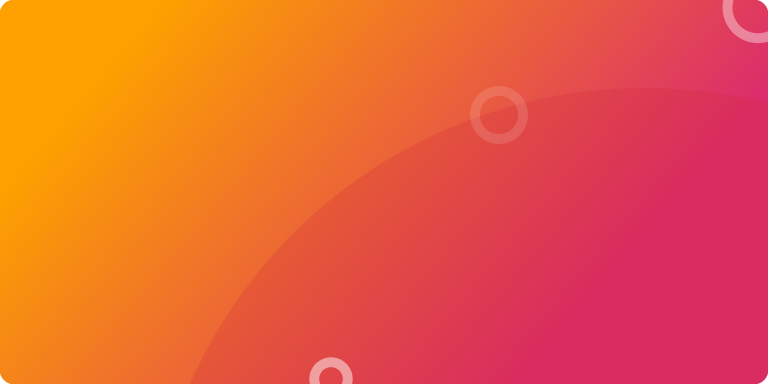
Give the GLSL for this background, as a Shadertoy shader.

```glsl
// A warm diagonal gradient from orange to pink, tinted by one huge disc
// and decorated with three translucent white rings, on a rounded card.
// Every shape is a distance function; one unit is the canvas height.

const vec3 ORANGE = vec3(0.992, 0.627, 0.0);
const vec3 PINK = vec3(0.860, 0.174, 0.425);
const vec3 DISC_TINT = vec3(0.82, 0.165, 0.224);
const vec3 WHITE = vec3(1.0);

// Antialiased coverage of a signed distance, negative inside.
float coverage(float dist, float pixel) {
    return clamp(0.5 - dist / pixel, 0.0, 1.0);
}

float discDistance(vec2 p, vec2 center, float radius) {
    return length(p - center) - radius;
}

float ringDistance(vec2 p, vec2 center, float radius, float halfWidth) {
    return abs(discDistance(p, center, radius)) - halfWidth;
}

float roundedBoxDistance(vec2 p, vec2 halfSize, float corner) {
    vec2 q = abs(p) - halfSize + corner;
    return length(max(q, 0.0)) + min(max(q.x, q.y), 0.0) - corner;
}

// Gradient running from the upper left to the lower right.
vec3 diagonalGradient(vec2 p, float start, float end) {
    float along = p.x + 0.85 * (1.0 - p.y);
    return mix(ORANGE, PINK, clamp((along - start) / (end - start), 0.0, 1.0));
}

vec3 addRing(vec3 color, vec2 p, vec2 center, float radius, float opacity, float pixel) {
    float ring = coverage(ringDistance(p, center, radius, 0.0128), pixel);
    return mix(color, WHITE, opacity * ring);
}

void mainImage(out vec4 fragColor, in vec2 fragCoord) {
    float pixel = 1.0 / iResolution.y;
    vec2 p = fragCoord * pixel;
    vec2 halfCanvas = 0.5 * iResolution.xy * pixel;

    // Gradient and large tinted disc
    vec3 color = diagonalGradient(p, 0.44, 2.2);
    float disc = coverage(discDistance(p, vec2(1.68, -0.526), 1.297), pixel);
    color = mix(color, DISC_TINT, 0.25 * disc);

    // Translucent rings
    color = addRing(color, p, vec2(1.2995, 0.7005), 0.0625, 0.13, pixel);
    color = addRing(color, p, vec2(1.974, 0.98), 0.0794, 0.38, pixel);
    color = addRing(color, p, vec2(0.862, 0.013), 0.0436, 0.48, pixel);

    // Rounded card corners
    float card = coverage(roundedBoxDistance(p - halfCanvas, halfCanvas, 0.038) - 0.5 * pixel, pixel);
    fragColor = vec4(mix(WHITE, color, card), 1.0);
}
```
